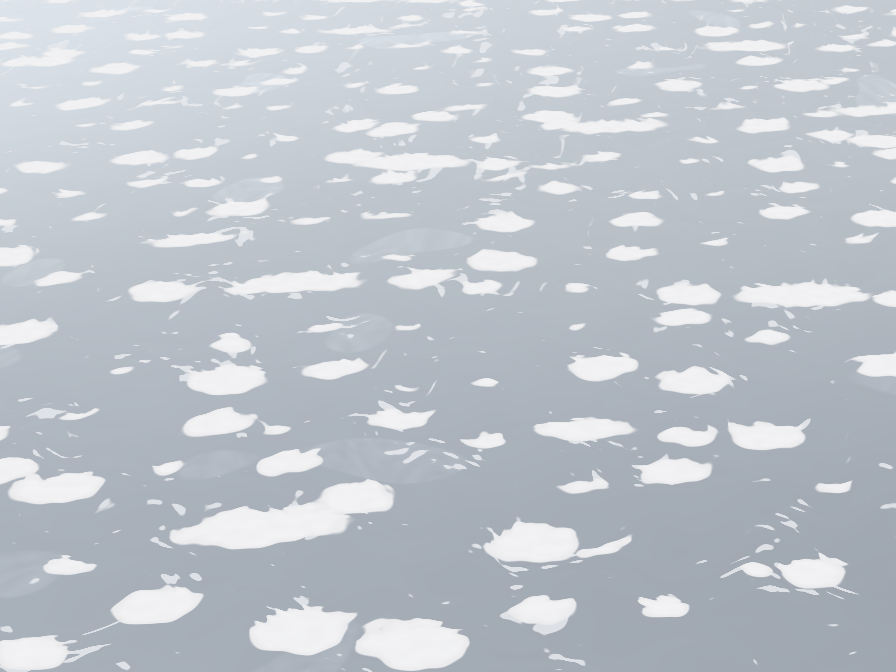
Reproduce this texture procedurally as a WebGL 2 fragment shader.

```glsl
#version 300 es
precision highp float;

uniform vec2 u_resolution;
out vec4 fragColor;

vec2 hash2(vec2 p) {
    vec3 q = fract(p.xyx * vec3(0.1031, 0.1030, 0.0973));
    q += dot(q, q.yzx + 33.33);
    return fract((q.xx + q.yz) * q.zy);
}

float gradientDot(vec2 cell, vec2 offset) {
    float angle = 6.2832 * hash2(cell + 71.0).x;
    return dot(vec2(cos(angle), sin(angle)), offset);
}

float gradientNoise(vec2 p) {
    vec2 i = floor(p), f = p - i;
    vec2 w = f * f * f * (f * (f * 6.0 - 15.0) + 10.0);
    vec2 e = vec2(1.0, 0.0);
    return mix(
        mix(gradientDot(i, f), gradientDot(i + e, f - e), w.x),
        mix(gradientDot(i + e.yx, f - e.yx), gradientDot(i + 1.0, f - 1.0), w.x),
        w.y);
}

// Signed distance to the nearest floe, with a torn far side
float floeDistance(vec2 ground, float streak) {
    float nearest = 2.0;
    vec2 home = floor(ground);
    for (int j = -1; j <= 1; j++) {
        for (int i = -2; i <= 2; i++) {
            vec2 cell = home + vec2(i, j);
            vec2 jitter = hash2(cell + 100.0);
            vec2 kind = hash2(cell + 257.0);
            if (kind.y < 0.18) continue;

            vec2 radius = mix(vec2(0.10, 0.06), vec2(0.43, 0.29), kind.x);
            if (kind.y > 0.91) radius.x *= 1.9;

            vec2 q = ground - cell - 0.5 - (jitter - 0.5) * 0.7;
            q.y -= q.x * mix(-0.05, 0.32, jitter.y) * 0.43 / (radius.x + 0.2);
            float d = (length(q / radius) - 1.0) * radius.y;
            d -= 0.13 * streak * smoothstep(-0.2, 0.8, q.y / radius.y);
            nearest = min(nearest, d);
        }
    }
    return nearest;
}

void main() {
    vec2 p = gl_FragCoord.xy / u_resolution.y;
    float aspect = u_resolution.x / u_resolution.y;

    // Receding water plane
    float depth = 1.7 - p.y;
    vec2 ground = vec2((p.x - 0.5 * aspect) * 9.0, 22.0) / depth;
    float pixel = 22.0 / (depth * depth * u_resolution.y);

    // Fine drift streaks, bent by slow currents
    float current = gradientNoise(ground * vec2(1.3, 1.0) + 9.0);
    vec2 drift = vec2(ground.x * 4.0 + current, -105.0 * log(depth) + current * 5.0);
    float streak = gradientNoise(drift) + 0.35 * gradientNoise(drift * vec2(2.3, 1.6) + 31.0);

    // Solid floes
    vec2 bent = ground + 0.10 * vec2(gradientNoise(ground * 2.1), gradientNoise(ground * 2.3 + 40.0));
    float d = floeDistance(bent, streak);
    d += 0.05 * gradientNoise(ground * vec2(5.0, 4.0) + 17.0);
    float floe = 1.0 - smoothstep(-0.8 * pixel, 0.8 * pixel, d);

    // Broken slush beside floes and in loose patches
    float patches = gradientNoise(ground * vec2(0.9, 1.1) + 63.0);
    float beside = (1.0 - smoothstep(0.0, 0.32, d)) * smoothstep(-0.15, 0.3, patches);
    float loose = 0.8 * smoothstep(0.22, 0.42, patches) + 0.15 * p.y;
    float threshold = mix(0.60, 0.17, clamp(max(beside, loose), 0.0, 1.0));
    float blur = 55.0 / (depth * u_resolution.y);
    float slush = smoothstep(threshold - blur, threshold + blur, streak);

    // Hazy water, brightest at the far left
    vec3 water = mix(vec3(0.642, 0.672, 0.710), vec3(0.780, 0.808, 0.835), smoothstep(0.08, 1.05, p.y));
    water += 0.035 * (0.5 - p.x / aspect);
    water += 0.075 * smoothstep(0.45, 1.1, p.y - 0.45 * p.x / aspect);
    water += 0.006 * gradientNoise(drift * vec2(0.3, 0.5));

    // Thin translucent sheets
    float sheet = gradientNoise(ground * vec2(0.5, 0.6) + 5.0);
    water += 0.028 * smoothstep(0.36, 0.39, sheet) * (1.0 + streak);

    // Snow, slightly shaded toward the rim
    vec3 snow = vec3(0.945, 0.946, 0.952) - 0.025 * smoothstep(-0.07, 0.0, d);
    snow += 0.012 * gradientNoise(ground * vec2(6.0, 9.0));
    vec3 colour = mix(water, vec3(0.90, 0.91, 0.925), 0.88 * slush);
    colour = mix(colour, snow, floe);
    fragColor = vec4(colour, 1.0);
}
```
